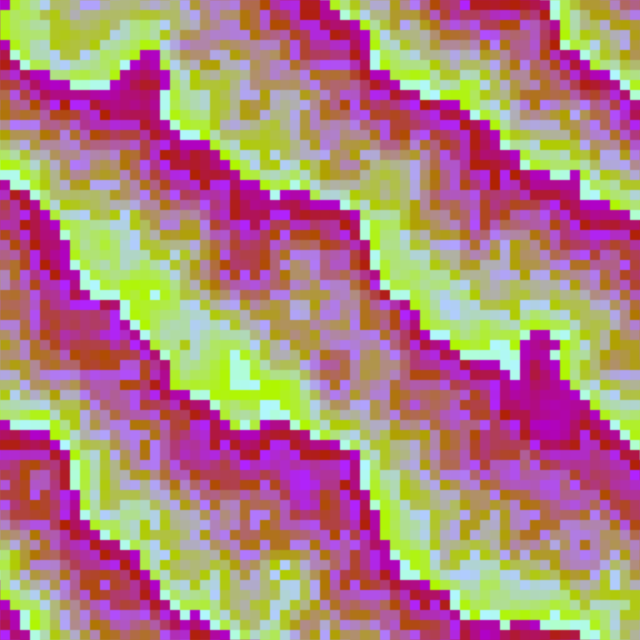
Write a Shadertoy shader that draws this texture.

```glsl
const float CELLS = 64.0;
const float BAND_PERIOD = 0.355;
const vec2 BAND_DIRECTION = vec2(0.9, 1.0);
const float RED_LEVEL = 0.69;
const float BLUE_CYCLES = 6.0;
const float BLUE_OFFSET = 0.8;
const float CELL_SOFTNESS = 0.12;

float hash(vec2 p) {
    vec3 q = fract(vec3(p.xyx) * 0.1031);
    q += dot(q, q.yzx + 33.33);
    return fract((q.x + q.y) * q.z);
}

float valueNoise(vec2 p) {
    vec2 cell = floor(p);
    vec2 f = fract(p);
    vec2 w = f * f * (3.0 - 2.0 * f);
    float low = mix(hash(cell), hash(cell + vec2(1, 0)), w.x);
    float high = mix(hash(cell + vec2(0, 1)), hash(cell + vec2(1, 1)), w.x);
    return mix(low, high, w.y);
}

// Signed fractal noise, centred on zero
float fractalNoise(vec2 p, float amplitude, float gain, int octaves) {
    float sum = 0.0;
    for (int octave = 0; octave < octaves; octave++) {
        sum += amplitude * (valueNoise(p) - 0.5);
        p = p * 2.03 + vec2(17.3, 41.7);
        amplitude *= gain;
    }
    return sum;
}

// Mottling is strongest mid-band and fades at the jumps
float mottledFall(float fall, float mottle) {
    float interior = 4.0 * fall * (1.0 - fall);
    return clamp(fall + mottle * interior, 0.0, 0.999);
}

// Green falls once per band while blue wraps several times
vec3 bandColor(float fall) {
    float blue = fract(BLUE_CYCLES * fall + BLUE_OFFSET);
    return vec3(RED_LEVEL, 1.0 - fall, blue);
}

// Each cell takes one colour from the warped diagonal ramp
vec3 cellColor(vec2 cell) {
    vec2 p = (cell + 0.5) / CELLS;
    float ramp = dot(p, BAND_DIRECTION) / BAND_PERIOD;
    float warp = fractalNoise(p * 3.2 + vec2(5.0, 9.0), 0.68, 0.56, 5);
    float mottle = fractalNoise(p * 11.0 + vec2(3.0, 27.0), 0.3, 0.65, 3);
    return bandColor(mottledFall(fract(ramp + warp), mottle));
}

void mainImage(out vec4 fragColor, in vec2 fragCoord) {
    vec2 grid = fragCoord / iResolution.y * CELLS - 0.5;
    vec2 cell = floor(grid);

    // Narrow blend across the borders between cells
    vec2 blend = smoothstep(0.5 - CELL_SOFTNESS, 0.5 + CELL_SOFTNESS, fract(grid));
    vec3 bottom = mix(cellColor(cell), cellColor(cell + vec2(1, 0)), blend.x);
    vec3 top = mix(cellColor(cell + vec2(0, 1)), cellColor(cell + vec2(1, 1)), blend.x);
    fragColor = vec4(mix(bottom, top, blend.y), 1.0);
}
```
